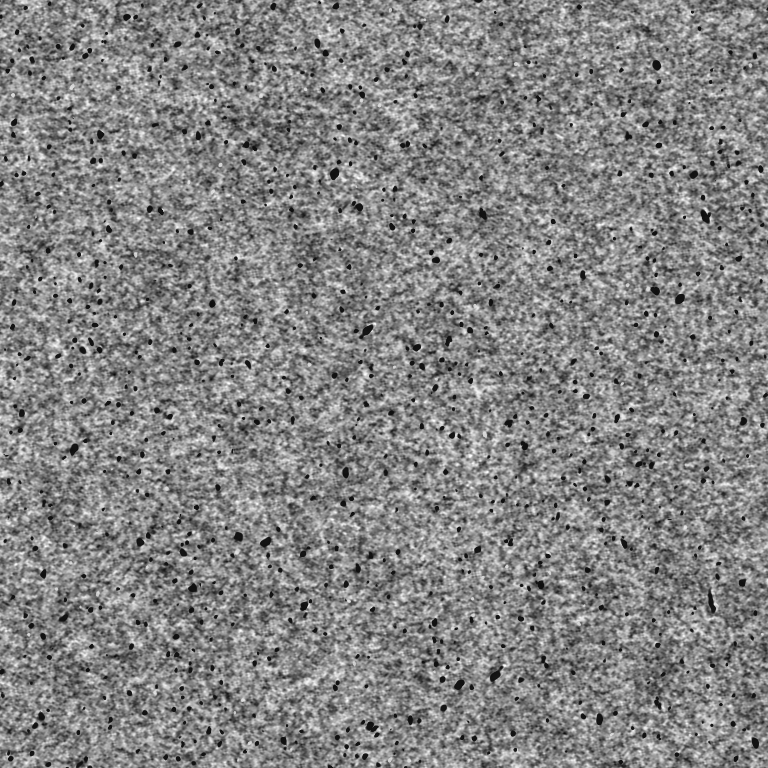
Write a three.js fragment shader that draws this texture.

```glsl
varying vec2 vUv;

#define BASE_GREY 0.53
#define GRAIN_CONTRAST 1.12
#define GRAIN_SCALE 225.0
#define PIT_GREY 0.05
#define CHIP_GREY 0.92
#define EDGE_SOFTNESS 0.0009

float hash(vec2 p) {
  vec3 q = fract(vec3(p.xyx) * 0.1031);
  q += dot(q, q.yzx + 33.33);
  return fract((q.x + q.y) * q.z);
}

// Value noise, centred on zero
float noise(vec2 p) {
  vec2 cell = floor(p);
  vec2 f = fract(p);
  f = f * f * (3.0 - 2.0 * f);
  float low = mix(hash(cell), hash(cell + vec2(1.0, 0.0)), f.x);
  float high = mix(hash(cell + vec2(0.0, 1.0)), hash(cell + vec2(1.0, 1.0)), f.x);
  return mix(low, high, f.y) - 0.5;
}

vec2 rotate(vec2 p, float angle) {
  float c = cos(angle);
  float s = sin(angle);
  return vec2(c * p.x - s * p.y, s * p.x + c * p.y);
}

// Fine grain, slightly wider than tall, over faint streaks and clouds
float grain(vec2 p) {
  vec2 q = p * vec2(0.88, 1.08) * GRAIN_SCALE;
  float sum = 0.18 * noise(rotate(q, 0.35) * 0.55 + 17.0);
  sum += 0.40 * noise(rotate(q, -0.22) + 53.0);
  sum += 0.32 * noise(rotate(q, 0.61) * 1.7 + 311.0);
  sum += 0.12 * noise(p * vec2(55.0, 140.0) + 91.0);
  sum += 0.08 * noise(rotate(p, 0.5) * 28.0 + 7.0);
  sum += 0.04 * noise(p * vec2(9.0, 5.0) + 29.0);
  return sum;
}

// Scattered ragged ovals, at most one per grid cell, mostly leaning upright
float spots(vec2 p, float cells, float density, float radius, float stretch, float seed) {
  vec2 grid = rotate(p, 0.27) * cells + seed;
  vec2 id = floor(grid);
  float present = step(hash(id + seed), density);
  vec2 jitter = vec2(hash(id + seed + 11.3), hash(id + seed + 47.9));
  vec2 offset = rotate(fract(grid) - mix(vec2(0.25), vec2(0.75), jitter), -0.27) / cells;
  offset = rotate(offset, 1.6 * (hash(id + seed + 71.7) - 0.35));
  float size = radius * mix(0.6, 1.25, hash(id + seed + 5.1));
  float tall = mix(1.0, stretch, hash(id + seed + 23.6));
  float edge = length(offset * vec2(1.0, 1.0 / tall)) - size;
  edge += 0.9 * radius * noise(p * 0.7 / radius + seed);
  return present * (1.0 - smoothstep(-EDGE_SOFTNESS, EDGE_SOFTNESS, edge));
}

void main() {
  vec2 p = vUv;
  float grey = BASE_GREY + GRAIN_CONTRAST * grain(p);

  // Pits crowd together in patches and toward the left
  float crowding = 1.15 - 0.4 * p.x + 1.3 * noise(p * 8.0 + 3.0);
  float pits = spots(p, 62.0, 0.17 * crowding, 0.0024, 1.5, 13.0);
  pits = max(pits, spots(p, 47.0, 0.10 * crowding, 0.0029, 1.7, 131.0));
  pits = max(pits, spots(p, 25.0, 0.14, 0.0041, 1.7, 59.0));

  // A few long gashes with a bright lip on one side
  vec2 lipShift = vec2(0.0035, 0.0025);
  float gash = spots(p, 8.0, 0.14, 0.0044, 3.2, 211.0);
  float lip = spots(p - lipShift, 8.0, 0.14, 0.0044, 3.2, 211.0);

  // Small pale chips
  float chips = spots(p, 38.0, 0.06, 0.0021, 1.6, 307.0);

  grey = mix(grey, CHIP_GREY, 0.8 * chips);
  grey = mix(grey, grey + 0.2, lip);
  grey = mix(grey, PIT_GREY, 0.96 * max(pits, gash));
  gl_FragColor = vec4(vec3(clamp(grey, 0.0, 1.0)), 1.0);
}
```
